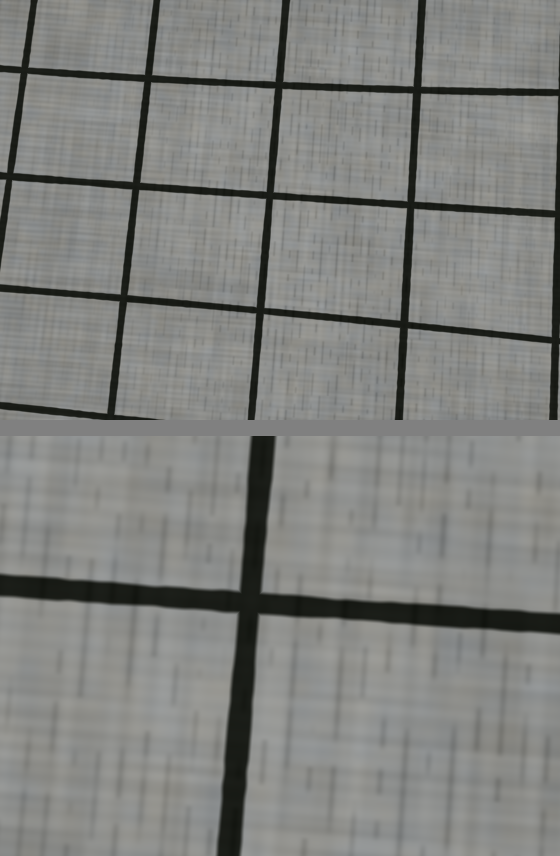
Top: the whole. Bottom: its middle third, enlarged.
Reproduce this texture procedurally as a Shadertoy shader.

```glsl
// Lengths are fractions of the canvas height, measured from the top left
const vec3 CLOTH = vec3(0.556, 0.560, 0.550);
const vec3 INK = vec3(0.098, 0.108, 0.088);
const vec3 WARM = vec3(0.012, 0.002, -0.014);

const int COLUMNS = 5;
const int ROWS = 4;
const vec3 COLUMN_PLACE = vec3(0.0816, 0.2839, 0.0080); // start, step, growth
const vec2 COLUMN_LEAN = vec2(-0.139, 0.0278);          // first, change per line
const vec3 ROW_PLACE = vec3(0.1632, 0.2491, 0.0061);
const vec2 ROW_TILT = vec2(0.0573, 0.0347);
const vec2 ROW_BOW = vec2(0.045, -0.033);
const float COLUMN_WIDTH = 0.0182;
const float ROW_WIDTH = 0.0165;
const float EDGE_BLUR = 0.0022;
const float EDGE_WOBBLE = 0.0022;

const vec2 THREADS = vec2(112.0, 150.0);
const float SLUB = 0.050;
const float GAP_DEPTH = 0.075;
const float STAIN = 0.035;
const float VIGNETTE = 0.07;

float hash(vec2 p) {
    vec3 q = fract(vec3(p.xyx) * 0.1031);
    q += dot(q, q.yzx + 33.33);
    return fract((q.x + q.y) * q.z);
}

float noise(vec2 p) {
    vec2 cell = floor(p), f = fract(p);
    f = f * f * (3.0 - 2.0 * f);
    return mix(mix(hash(cell), hash(cell + vec2(1, 0)), f.x),
               mix(hash(cell + vec2(0, 1)), hash(cell + vec2(1, 1)), f.x), f.y);
}

float place(vec3 rule, float i) {
    return rule.x + i * (rule.y + i * rule.z);
}

float stroke(float offset, float width, float along, float seed) {
    float wobble = noise(vec2(along * 90.0, seed)) + noise(vec2(along * 14.0, seed + 40.0)) - 1.0;
    float edge = abs(offset) - 0.5 * width + EDGE_WOBBLE * 0.5 * wobble;
    float blur = max(EDGE_BLUR, 0.7 / iResolution.y);
    return 1.0 - smoothstep(-blur, blur, edge);
}

// Printed check, seen at a slight angle
float grid(vec2 p, float u) {
    float ink = 0.0;
    for (int n = 0; n < COLUMNS; n++) {
        float i = float(n);
        float x = place(COLUMN_PLACE, i) + p.y * (COLUMN_LEAN.x + i * COLUMN_LEAN.y);
        float width = COLUMN_WIDTH * (0.9 + 0.04 * i);
        ink = max(ink, stroke(p.x - x, width, p.y, i * 7.0));
    }
    for (int n = 0; n < ROWS; n++) {
        float j = float(n);
        float bow = max(ROW_BOW.x + j * ROW_BOW.y, -0.02);
        float y = place(ROW_PLACE, j) + u * (ROW_TILT.x + j * ROW_TILT.y) + bow * u * (1.0 - u);
        ink = max(ink, stroke(p.y - y, ROW_WIDTH, p.x, 60.0 + j * 7.0));
    }
    return ink;
}

// Brightness of the woven threads; the open gaps show most near the middle
float weave(vec2 p, float u) {
    vec2 t = vec2(p.x + p.y * (0.125 - 0.08 * p.x), p.y - 0.075 * p.x) * THREADS;
    float warp = noise(vec2(t.x, t.y * 0.06)) - 0.5;
    float weft = noise(vec2(t.x * 0.07, t.y) + 90.0) - 0.5;
    float open = smoothstep(0.1, 0.5, u) * (1.0 - 0.7 * smoothstep(0.65, 1.0, u));
    float gap = pow(0.5 + 0.5 * cos(6.28318 * t.x * 0.5), 4.0);
    gap *= smoothstep(0.4, 0.75, noise(vec2(floor(t.x * 0.5 + 0.5), t.y * 0.35)));
    float ribs = 0.25 * sin(6.28318 * t.y * 0.5) * (1.0 - 0.6 * open);
    return SLUB * (warp + weft + ribs) - GAP_DEPTH * gap * mix(0.15, 0.8, open);
}

void mainImage(out vec4 fragColor, in vec2 fragCoord) {
    vec2 uv = fragCoord / iResolution.xy;
    vec2 p = vec2(fragCoord.x, iResolution.y - fragCoord.y) / iResolution.y;

    // Cloth with uneven tone and a soft fall-off of light
    float thread = weave(p, uv.x);
    float stain = noise(p * 7.0) + 0.5 * noise(p * 19.0 + 5.0) - 0.75;
    vec2 fromLight = uv - vec2(0.58, 0.45);
    vec3 cloth = CLOTH + thread + STAIN * stain - VIGNETTE * dot(fromLight, fromLight);
    cloth += WARM * (noise(p * 26.0 + 31.0) + noise(p * 60.0) - 1.0);

    // Ink soaked into the threads
    vec3 ink = INK + 0.35 * thread;
    fragColor = vec4(mix(cloth, ink, grid(p, uv.x)), 1.0);
}
```
